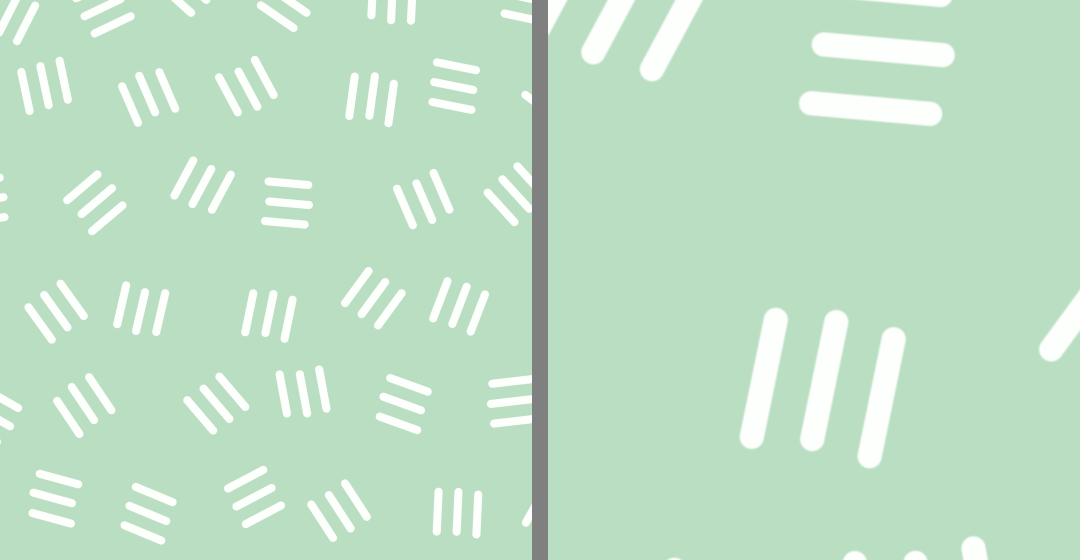
Left, the full canvas; right, a detail of the centre.
This pattern is drawn by a Shadertoy shader. Its source:

```glsl
// Scattered triplets of rounded white dashes, randomly turned, on pale mint green.

const vec3  MINT        = vec3(0.73, 0.87, 0.76);
const vec3  WHITE       = vec3(0.99, 1.00, 0.99);
const float CELL        = 0.182;   // cell size, in canvas heights
const float JITTER      = 0.18;    // greatest drift from the cell centre, in cells
const float HALF_LENGTH = 0.0355;  // dash centre to centre of its round cap
const float RADIUS      = 0.0072;  // half the dash thickness
const float SPACING     = 0.0355;  // distance between neighbouring dashes
const float SLIP        = 0.005;   // greatest shift of a dash along its own axis
const float SOFTNESS    = 0.001;   // smallest half width of the edge blend
const float SEED        = 17.0;
const float PI          = 3.14159265;

// Three independent random values in 0..1 per cell
vec3 hash3(vec2 cell) {
    vec3 q = fract((cell.xyx + SEED) * vec3(0.1031, 0.1030, 0.0973));
    q += dot(q, q.yxz + 33.33);
    return fract((q.xxy + q.yzz) * q.zyx);
}

// Distance to a horizontal capsule centred on the origin
float dashDistance(vec2 p) {
    p.x -= clamp(p.x, -HALF_LENGTH, HALF_LENGTH);
    return length(p) - RADIUS;
}

// Distance to three parallel dashes, each slid a little along its length
float tripletDistance(vec2 p, float angle, vec3 slide) {
    float c = cos(angle), s = sin(angle);
    p = vec2(c * p.x + s * p.y, c * p.y - s * p.x);
    float d = 1.0;
    for (int i = 0; i < 3; i++) {
        vec2 centre = vec2((slide[i] * 2.0 - 1.0) * SLIP, float(i - 1) * SPACING);
        d = min(d, dashDistance(p - centre));
    }
    return d;
}

// Nearest triplet on a jittered grid with every other row offset
float scatterDistance(vec2 p) {
    vec2 g = p / CELL;
    float d = 1.0;
    for (int j = -1; j <= 1; j++) {
        float row = floor(g.y) + float(j);
        float shift = 0.5 * mod(row, 2.0);
        for (int i = -1; i <= 1; i++) {
            vec2 cell = vec2(floor(g.x - shift) + float(i), row);
            vec3 rnd = hash3(cell);
            vec2 centre = cell + vec2(shift, 0.0) + 0.5 + (rnd.xy * 2.0 - 1.0) * JITTER;
            d = min(d, tripletDistance((g - centre) * CELL, rnd.z * PI, hash3(cell + 71.0)));
        }
    }
    return d;
}

void mainImage(out vec4 fragColor, in vec2 fragCoord) {
    vec2 p = fragCoord / iResolution.y;
    float blend = max(SOFTNESS, 0.7 / iResolution.y);
    float ink = 1.0 - smoothstep(-blend, blend, scatterDistance(p));
    fragColor = vec4(mix(MINT, WHITE, ink), 1.0);
}
```
